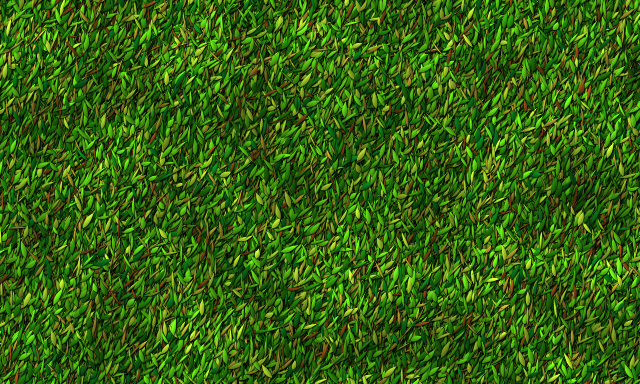
This texture is drawn by a WebGL 1 fragment shader. Its source:

```glsl
precision highp float;
uniform vec2 u_resolution;

#define LAYERS 16
#define CELL 0.028
#define BLADE_LENGTH 0.020
#define BLADE_WIDTH 0.0042
#define LEAN 0.30
#define SPREAD 1.25
#define BEND 0.005
#define SHADOW 0.62
#define SHADOW_BLUR 0.0035
#define PATCH_SCALE 5.0

const vec3 SOIL = vec3(0.09, 0.08, 0.015);
const vec3 DEEP_GREEN = vec3(0.02, 0.11, 0.01);
const vec3 MID_GREEN = vec3(0.13, 0.46, 0.04);
const vec3 COOL_GREEN = vec3(0.04, 0.42, 0.10);
const vec3 BRIGHT_GREEN = vec3(0.33, 0.73, 0.08);
const vec3 LIME = vec3(0.59, 0.73, 0.16);
const vec3 STRAW = vec3(0.60, 0.52, 0.16);
const vec3 BROWN = vec3(0.48, 0.25, 0.08);

vec4 hash4(vec3 p) {
  vec4 q = fract(p.xyzx * vec4(0.1031, 0.1030, 0.0973, 0.1099));
  q += dot(q, q.wzxy + 33.33);
  return fract((q.xxyz + q.yzzw) * q.zywx);
}

float cornerSlope(vec2 corner, vec2 offset) {
  float a = 6.2832 * hash4(vec3(corner + 50.0, 7.0)).x;
  return dot(vec2(cos(a), sin(a)), offset);
}

float gradientNoise(vec2 p) {
  vec2 i = floor(p), f = fract(p);
  vec2 u = f * f * f * (f * (f * 6.0 - 15.0) + 10.0);
  vec2 e = vec2(1.0, 0.0);
  float low = mix(cornerSlope(i, f), cornerSlope(i + e, f - e), u.x);
  float high = mix(cornerSlope(i + e.yx, f - e.yx), cornerSlope(i + 1.0, f - 1.0), u.x);
  return mix(low, high, u.y);
}

vec3 bladeColor(float pick) {
  if (pick < 0.06) return BROWN;
  if (pick < 0.17) return STRAW;
  if (pick < 0.24) return COOL_GREEN;
  if (pick < 0.46) return MID_GREEN;
  if (pick < 0.84) return BRIGHT_GREEN;
  return LIME;
}

// Signed width of a curved blade that tapers to both ends
float bladeDistance(vec2 p, float halfLength, float halfWidth, float bend) {
  float t = p.y / halfLength;
  float taper = (1.0 - t * t) * (1.15 - 0.35 * t);
  // Past the ends the profile keeps falling, so it never reopens
  if (abs(t) > 1.0) taper = 2.0 * (1.0 - abs(t));
  return abs(p.x - bend * t * t) - halfWidth * taper;
}

// Paints one jittered grid of blades, each with its shadow, over the colour below
vec3 paintLayer(vec3 color, vec2 p, float layer, float pixel, float tint) {
  float depth = layer / float(LAYERS - 1);
  vec2 grid = p / CELL + 31.7 * hash4(vec3(layer, 3.0, 9.0)).xy + 20.0;
  vec2 home = floor(grid);
  for (int j = -1; j <= 1; j++) {
    for (int i = -1; i <= 1; i++) {
      vec2 cell = home + vec2(float(i), float(j));
      vec4 a = hash4(vec3(cell, layer + 1.0));
      vec4 b = hash4(vec3(cell, layer + 41.0));
      vec2 local = (grid - cell - a.xy) * CELL;

      // Shape and direction
      float angle = LEAN + SPREAD * (a.z + b.w - 1.0);
      float c = cos(angle), s = sin(angle);
      mat2 turn = mat2(c, s, -s, c);
      vec2 q = turn * local;
      float halfLength = BLADE_LENGTH * mix(0.60, 1.25, a.w);
      float thin = b.x < 0.17 ? 0.62 : 1.0;
      float halfWidth = BLADE_WIDTH * thin * mix(0.55, 1.40, b.y * b.y);
      float bend = BEND * (b.z - 0.5);

      // Shadow falls to the lower right
      vec2 shifted = turn * (local - vec2(0.0012, -0.0016));
      float shade = bladeDistance(shifted, halfLength, halfWidth, bend);
      color *= 1.0 - SHADOW * (1.0 - smoothstep(-0.001, SHADOW_BLUR, shade));

      // Light grows toward the tip and on one side of the rib
      float d = bladeDistance(q, halfLength, halfWidth, bend);
      float tip = clamp(0.5 + 0.5 * q.y / halfLength, 0.0, 1.0);
      float side = smoothstep(-halfWidth, halfWidth, bend - q.x);
      float light = mix(0.50, 1.08, depth) * mix(0.72, 1.12, tip);
      light *= mix(0.84, 1.14, side) * mix(0.78, 1.20, fract(b.z * 7.0 + a.w));
      vec3 blade = bladeColor(b.x) * light * (1.0 + 0.35 * tint);
      color = mix(color, blade, 1.0 - smoothstep(-0.6 * pixel, 0.6 * pixel, d));
    }
  }
  return color;
}

void main() {
  vec2 p = gl_FragCoord.xy / u_resolution.y;
  float pixel = 1.0 / u_resolution.y;
  float tint = gradientNoise(p * PATCH_SCALE);

  // Dark ground under the grass
  float ground = gradientNoise(p * 45.0);
  vec3 color = mix(DEEP_GREEN, SOIL, smoothstep(0.0, 0.4, ground));

  for (int k = 0; k < LAYERS; k++) {
    color = paintLayer(color, p, float(k), pixel, tint);
  }
  gl_FragColor = vec4(clamp(color, 0.0, 1.0), 1.0);
}
```
